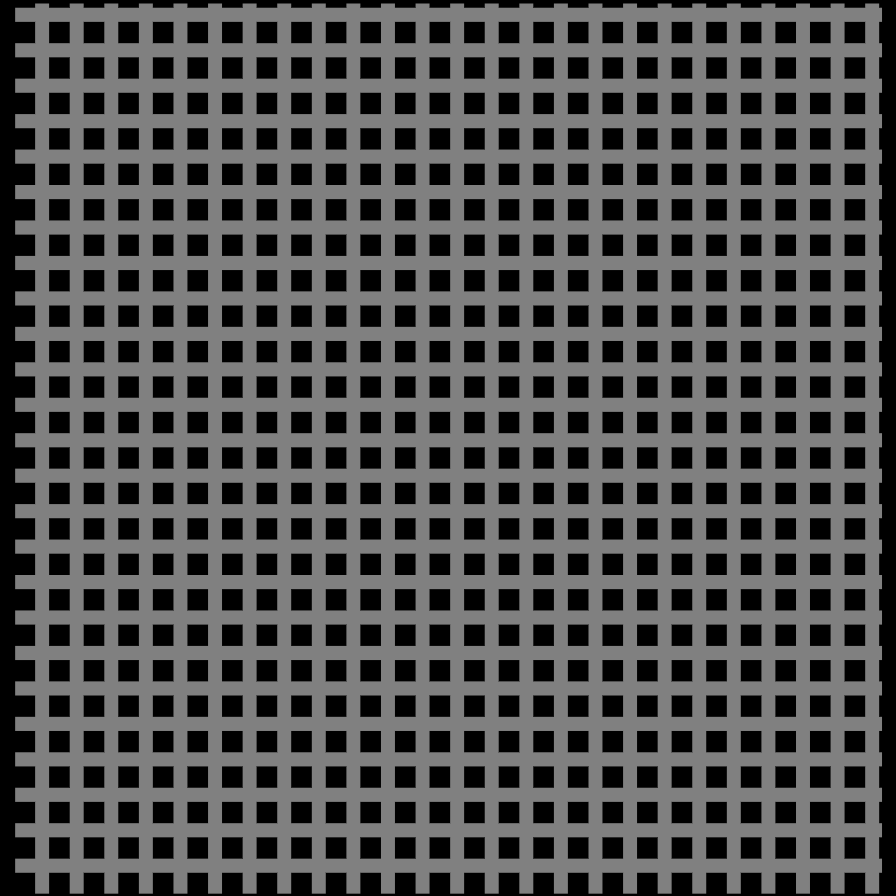
A Shadertoy shader for this pattern:

```glsl
// Flat grey lattice of 25 upright and 25 level bars on black.
// Each axis folds into one repeat, giving a distance to the nearest bar;
// the union of both bar sets is clipped to a slightly inset rectangle.

// Per-axis coverage from signed distance, smoothed over one pixel
vec2 coverage(vec2 signedDist, vec2 pixel) {
    return clamp(0.5 - signedDist / pixel, 0.0, 1.0);
}

void mainImage(out vec4 fragColor, in vec2 fragCoord) {
    vec2 pixel = 1.0 / iResolution.xy;
    vec2 uv = fragCoord * pixel;

    // Distance to the nearest bar centre line on each axis
    vec2 pitch = vec2(0.0386, 0.03957);
    vec2 firstBar = vec2(0.047, 0.0338);
    vec2 toCentre = abs(fract((uv - firstBar) / pitch + 0.5) - 0.5) * pitch;

    // Union of the upright and level bars
    vec2 bars = coverage(toCentre - vec2(0.0078, 0.0079), pixel);
    float lattice = max(bars.x, bars.y);

    // Black margin around the lattice
    vec2 lower = vec2(0.0169, 0.0026);
    vec2 upper = vec2(0.9844, 0.9961);
    vec2 inside = coverage(max(lower - uv, uv - upper), pixel);

    fragColor = vec4(vec3(0.5) * lattice * inside.x * inside.y, 1.0);
}
```
